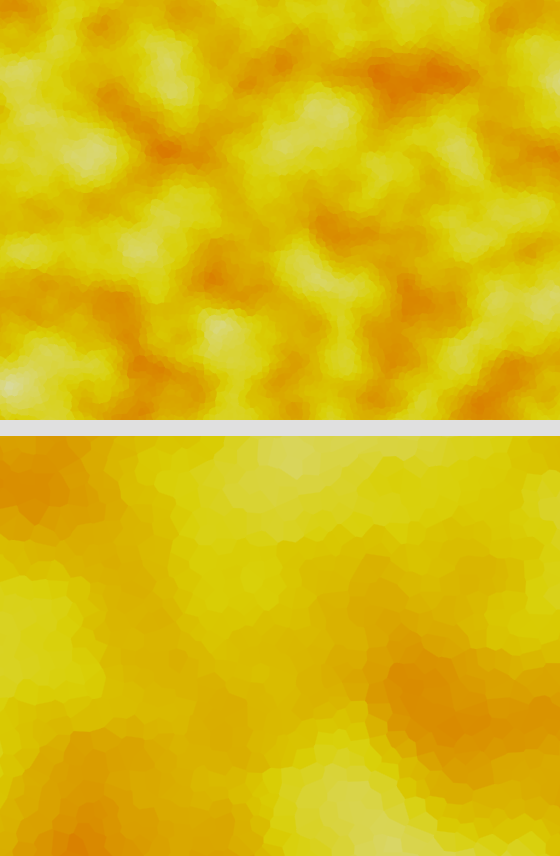
Top: the whole. Bottom: its middle third, enlarged.
Give the GLSL for this texture, as a Shadertoy shader.

```glsl
// Molten amber clouds: layered gradient noise coloured from orange through
// yellow to pale cream, sampled once per cell of a fine Voronoi mosaic so the
// soft blobs break up into tiny flat facets.

const float FACETS_PER_HEIGHT = 72.0;
const vec2 CLOUDS_PER_HEIGHT = vec2(4.7, 5.5);
const float FACET_GRAIN = 0.12;

// Sine-free hash: two values in 0..1
vec2 hash22(vec2 p) {
    vec3 q = fract(p.xyx * vec3(0.1031, 0.1030, 0.0973));
    q += dot(q, q.yzx + 33.33);
    return fract((q.xx + q.yz) * q.zy);
}

// Slope contribution of one lattice corner
float cornerSlope(vec2 corner, vec2 offset) {
    float angle = 6.28319 * hash22(corner + 17.0).x;
    return dot(vec2(cos(angle), sin(angle)), offset);
}

float gradientNoise(vec2 p) {
    vec2 cell = floor(p);
    vec2 f = p - cell;
    vec2 u = f * f * f * (f * (f * 6.0 - 15.0) + 10.0);
    vec2 e = vec2(1.0, 0.0);
    float low = mix(cornerSlope(cell, f), cornerSlope(cell + e.xy, f - e.xy), u.x);
    float high = mix(cornerSlope(cell + e.yx, f - e.yx), cornerSlope(cell + e.xx, f - e.xx), u.x);
    return mix(low, high, u.y);
}

// Layered noise, scaled to roughly unit deviation
float cloudHeat(vec2 p) {
    float sum = 0.0;
    float weight = 1.0;
    for (int octave = 0; octave < 3; octave++) {
        sum += weight * gradientNoise(p);
        p = mat2(1.7, 1.2, -1.2, 1.7) * p + 7.3;
        weight *= 0.4;
    }
    return sum * 3.8;
}

// Orange to yellow by green, then yellow to cream by blue
vec3 amberRamp(float heat) {
    float green = min(0.758 + 0.115 * heat, 0.808 + 0.015 * heat);
    float pale = heat - 0.4;
    float blue = 0.125 * (pale + sqrt(pale * pale + 0.04)) - 0.005;
    return clamp(vec3(0.85, green, blue), 0.0, 0.85);
}

// Flat colour of the facet around a site
vec3 facetColor(vec2 site, float density, float grain) {
    float jitter = (hash22(floor(site) + 41.0).y - 0.5) * grain;
    return amberRamp(cloudHeat(site / density * CLOUDS_PER_HEIGHT + 3.0) + jitter);
}

// Mosaic of facets; the two nearest sites blend across their shared edge
vec3 facetMosaic(vec2 p, float density, float edgeWidth) {
    vec2 base = floor(p);
    vec2 nearSite = base;
    vec2 nextSite = base;
    float nearDist = 1e3;
    float nextDist = 1e3;
    for (int y = -2; y <= 2; y++) {
        for (int x = -2; x <= 2; x++) {
            vec2 cell = base + vec2(x, y);
            vec2 site = cell + 0.02 + 0.96 * hash22(cell);
            float d = dot(site - p, site - p);
            if (d < nearDist) {
                nextDist = nearDist;
                nextSite = nearSite;
                nearDist = d;
                nearSite = site;
            } else if (d < nextDist) {
                nextDist = d;
                nextSite = site;
            }
        }
    }
    float edge = 0.5 * (nextDist - nearDist) / max(length(nextSite - nearSite), 1e-3);
    float own = 0.5 + 0.5 * smoothstep(0.0, edgeWidth, edge);
    return mix(facetColor(nextSite, density, FACET_GRAIN),
               facetColor(nearSite, density, FACET_GRAIN), own);
}

void mainImage(out vec4 fragColor, in vec2 fragCoord) {
    vec2 uv = fragCoord / iResolution.y;
    float pixel = FACETS_PER_HEIGHT / iResolution.y;
    vec3 color = facetMosaic(uv * FACETS_PER_HEIGHT, FACETS_PER_HEIGHT, 0.7 * pixel);
    fragColor = vec4(color, 1.0);
}
```
